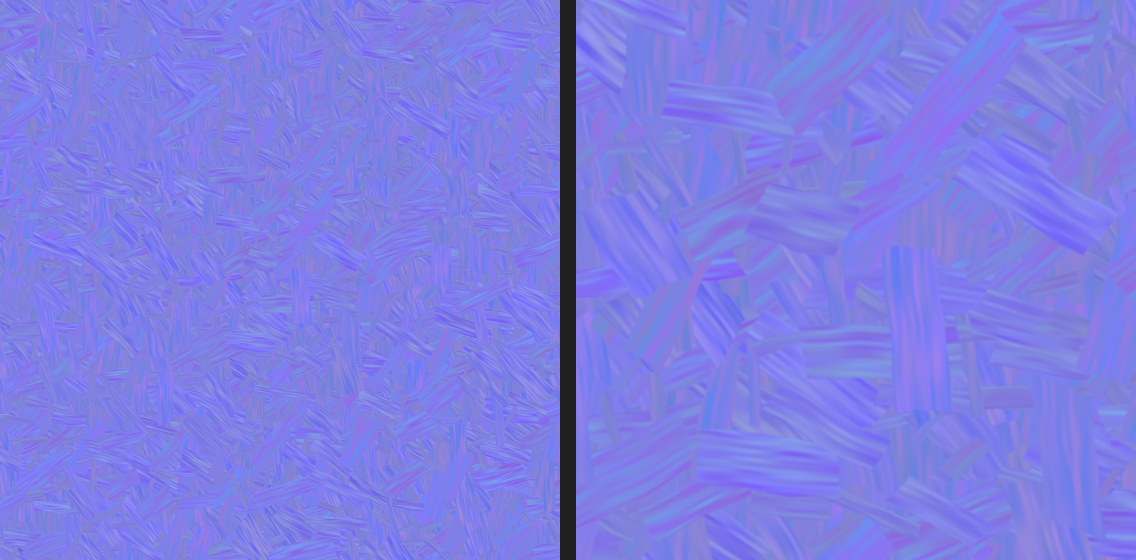
Left: the whole. Right: its middle third, enlarged.
Reproduce this texture map procedurally as a three.js fragment shader.

```glsl
// Normal map of pressed wood strands: overlapping, randomly turned chips with fine grain.
#define LAYERS 7
#define WIDE_CELL 0.065
#define THIN_CELL 0.042
#define GRAIN_ACROSS 390.0
#define GRAIN_ALONG 42.0
#define GRAIN_SLOPE 0.125
#define GRAIN_BLUE 0.050
#define EDGE_SLOPE 0.075
#define EDGE_SOFT 0.0011
#define WIDE_TONE 0.915
#define THIN_TONE 0.862
#define TONE_SPREAD 0.065

varying vec2 vUv;

float hash12(vec2 p) {
  vec3 q = fract(vec3(p.xyx) * 0.1031);
  q += dot(q, q.yzx + 33.33);
  return fract((q.x + q.y) * q.z);
}

vec4 hash43(vec3 p) {
  vec4 q = fract(vec4(p.xyzx) * vec4(0.1031, 0.1030, 0.0973, 0.1099));
  q += dot(q, q.wzxy + 33.33);
  return fract((q.xxyz + q.yzzw) * q.zywx);
}

// Smooth value noise from -1 to 1
float noise(vec2 p) {
  vec2 i = floor(p);
  vec2 f = fract(p);
  f = f * f * (3.0 - 2.0 * f);
  float low = mix(hash12(i), hash12(i + vec2(1.0, 0.0)), f.x);
  float high = mix(hash12(i + vec2(0.0, 1.0)), hash12(i + vec2(1.0, 1.0)), f.x);
  return 2.0 * mix(low, high, f.y) - 1.0;
}

// Fibre pattern of one chip; q.x runs along the chip, q.y across it
vec2 grain(vec2 q, float seed) {
  q.y += 0.0015 * noise(q * 35.0 + seed);
  vec2 g = q * vec2(GRAIN_ALONG, GRAIN_ACROSS) + seed;
  float fine = noise(g);
  float broad = noise(g * vec2(0.7, 0.42) + 17.3);
  float sheen = noise(g * vec2(1.3, 0.8) + 41.7);
  return vec2(fine * 0.8 + broad * 0.45, sheen * 0.7 + broad * 0.5);
}

// Slope in xy and blue level in z for a chip lying along dir
vec3 chipSurface(vec2 q, vec2 dir, float tone, float strength, float seed) {
  vec2 g = grain(q, seed);
  vec2 normalDir = vec2(-dir.y, dir.x);
  return vec3(normalDir * g.x * GRAIN_SLOPE * strength, tone + g.y * GRAIN_BLUE * strength);
}

// Lays one scattered layer of chips over the surface below
vec3 layChips(vec3 surface, vec2 p, float layer) {
  bool thin = mod(layer, 2.0) > 0.5;
  float cell = thin ? THIN_CELL : WIDE_CELL;
  vec2 home = floor(p / cell);
  for (int y = -1; y <= 1; y++) {
    for (int x = -1; x <= 1; x++) {
      vec2 id = home + vec2(float(x), float(y));
      vec4 place = hash43(vec3(id + 11.0, layer * 7.0 + 3.0));
      vec4 look = hash43(vec3(id + 57.0, layer * 5.0 + 29.0));
      if (place.w > (thin ? 0.65 : 0.92)) continue;

      // Turn into the chip's own frame; upright chips are a little more common
      float turn = 2.0 * place.z - 1.0;
      float angle = 1.75 + 1.5708 * turn * (0.7 + 0.3 * abs(turn));
      vec2 dir = vec2(cos(angle), sin(angle));
      vec2 d = p - (id + place.xy) * cell;
      vec2 q = vec2(dot(d, dir), dot(d, vec2(-dir.y, dir.x)));

      // Box with slanted ends and ragged sides
      vec2 halfSize = thin ? vec2(mix(0.014, 0.036, look.x), mix(0.003, 0.007, look.y))
                           : vec2(mix(0.028, 0.057, look.x), mix(0.007, 0.020, look.y));
      float ends = abs(q.x + q.y * (look.w - 0.5)) - halfSize.x;
      float sides = abs(q.y) - halfSize.y;
      float edge = max(ends, sides);
      if (edge > 0.005) continue;
      edge += 0.0014 * noise(q * vec2(70.0, 110.0) + look.z * 50.0);
      float cover = 1.0 - smoothstep(-EDGE_SOFT, EDGE_SOFT, edge);
      if (cover <= 0.0) continue;

      // Flat gaps show little grain, broad chips show it fully
      float tone = (thin ? THIN_TONE : WIDE_TONE) + TONE_SPREAD * (look.z - 0.5);
      float strength = thin ? 0.55 : mix(0.6, 1.25, look.w);
      vec3 chip = chipSurface(q, dir, tone, strength, look.w * 90.0);

      // Raised rim along the long sides
      float rim = 1.0 - smoothstep(0.0, 0.0018, abs(edge + 0.0006));
      rim *= step(ends, sides) * sign(q.y) * (look.x - 0.35);
      chip.xy += vec2(-dir.y, dir.x) * rim * EDGE_SLOPE;
      surface = mix(surface, chip, cover);
    }
  }
  return surface;
}

void main() {
  // Gentle bend keeps the chips from looking ruled
  vec2 p = vUv + 0.0022 * vec2(noise(vUv * 24.0), noise(vUv * 24.0 + 50.0));
  vec3 surface = chipSurface(p.yx, vec2(0.0, 1.0), THIN_TONE, 0.8, 5.0);
  for (int i = 0; i < LAYERS; i++) surface = layChips(surface, p, float(i));

  float blue = surface.z + 0.009 * noise(vUv * 9.0);
  float green = 0.5 + surface.y - 0.2 * (blue - 0.9);
  gl_FragColor = vec4(0.5 + surface.x, green, clamp(blue, 0.0, 1.0), 1.0);
}
```
